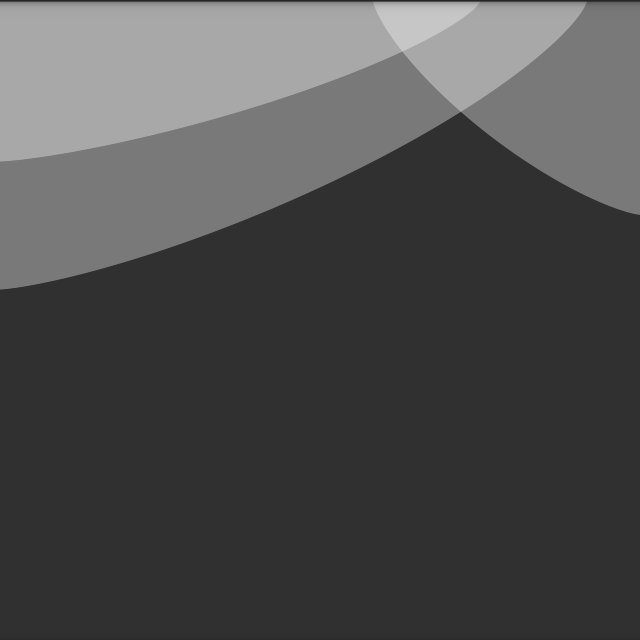
This background is drawn by a WebGL 1 fragment shader. Its source:

```glsl
precision highp float;

uniform vec2 u_resolution;

#define BASE_GREY 0.19
#define LINE_GREY 0.14
#define VEIL_ALPHA 0.35
#define CURVE_POWER 1.34
#define LINE_HEIGHT 0.0024
#define TOP_SHADE 0.32
#define TOP_FADE 0.005
#define BOTTOM_SHADE 0.1
#define BOTTOM_FADE 0.004

// Coverage of a superellipse, its edge softened over about one pixel
float veil(vec2 point, vec2 center, vec2 radii, float pixel) {
    vec2 q = max(abs(point - center) / radii, vec2(1e-5));
    float field = pow(q.x, CURVE_POWER) + pow(q.y, CURVE_POWER) - 1.0;
    vec2 slope = CURVE_POWER * pow(q, vec2(CURVE_POWER - 1.0)) / radii;
    float edgeDistance = field / max(length(slope), 1e-4);
    return 1.0 - smoothstep(-0.6 * pixel, 0.6 * pixel, edgeDistance);
}

// Lays translucent white over a grey
float lighten(float grey, float coverage) {
    return mix(grey, 1.0, VEIL_ALPHA * coverage);
}

void main() {
    vec2 uv = gl_FragCoord.xy / u_resolution;
    float pixel = 1.0 / min(u_resolution.x, u_resolution.y);
    float top = 1.0 - LINE_HEIGHT;

    // Two veils hang from the left corner, one from the right
    float grey = BASE_GREY;
    grey = lighten(grey, veil(uv, vec2(0.0, top), vec2(0.9167, 0.45), pixel));
    grey = lighten(grey, veil(uv, vec2(0.0, top), vec2(0.75, 0.25), pixel));
    grey = lighten(grey, veil(uv, vec2(1.0, top), vec2(0.4167, 0.3333), pixel));

    // Soft shade under the top line and along the bottom
    grey *= 1.0 - TOP_SHADE * exp(-max(top - uv.y, 0.0) / TOP_FADE);
    grey *= 1.0 - BOTTOM_SHADE * exp(-uv.y / BOTTOM_FADE);

    // Thin dark line along the top
    float line = smoothstep(top - 0.5 * pixel, top + 0.5 * pixel, uv.y);
    grey = mix(grey, LINE_GREY, line);

    gl_FragColor = vec4(vec3(grey), 1.0);
}
```
